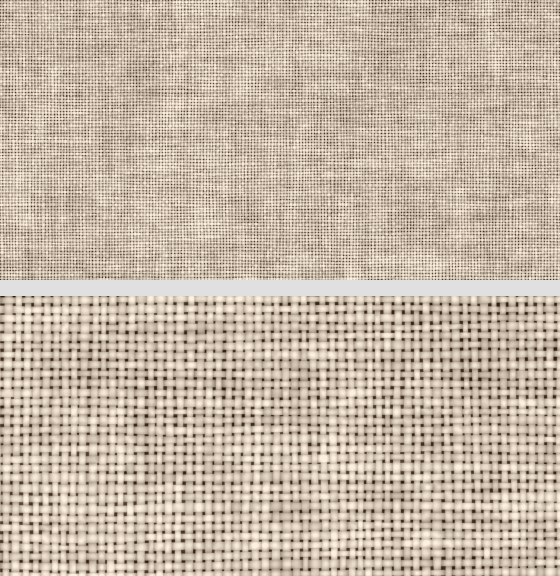
Top, the full canvas; bottom, a detail of the centre.
A Shadertoy shader for this texture:

```glsl
// Plain-woven natural linen with uneven threads, slubs and small dark gaps.

const vec3 GAP_BROWN = vec3(0.40, 0.33, 0.26);
const vec3 FLAX_CREAM = vec3(0.93, 0.88, 0.81);
const float PI = 3.14159265;
const float THREADS_PER_HEIGHT = 88.0;
const int SAMPLES = 3;

float hash(vec2 p) {
    vec3 q = fract(p.xyx * vec3(0.1031, 0.1030, 0.0973));
    q += dot(q, q.yzx + 33.33);
    return fract((q.x + q.y) * q.z);
}

// Smooth value noise, centred on zero.
float noise(vec2 p) {
    vec2 cell = floor(p);
    vec2 f = fract(p);
    f = f * f * (3.0 - 2.0 * f);
    float low = mix(hash(cell), hash(cell + vec2(1.0, 0.0)), f.x);
    float high = mix(hash(cell + vec2(0.0, 1.0)), hash(cell + 1.0), f.x);
    return mix(low, high, f.y) - 0.5;
}

// Half width of one thread, swelling and thinning along its length.
float threadWidth(float along, float id, float base, float variation) {
    return base + variation * noise(vec2(along * 0.24, id * 7.31));
}

// Brightness of a round yarn; height is +1 on top and -1 underneath.
float yarnTone(float across, float halfWidth, float height) {
    float bulge = 1.0 - pow(across / halfWidth, 2.0);
    return 0.62 + 0.30 * height + 0.25 * (max(bulge, 0.0) - 0.55);
}

float coverage(float across, float halfWidth) {
    return 1.0 - smoothstep(halfWidth - 0.06, halfWidth + 0.06, abs(across));
}

// Uneven spacing between threads, with only a slight bend along each one.
vec2 wander(vec2 p) {
    float dx = 0.5 * noise(p * vec2(0.12, 0.03)) + 0.30 * noise(p * vec2(0.7, 0.09) + 40.0);
    float dy = 0.5 * noise(p * vec2(0.03, 0.12) + 80.0) + 0.30 * noise(p * vec2(0.09, 0.7) + 120.0);
    return p + vec2(dx, dy);
}

// Interlaced threads, with the gap tone where neither one covers.
float weave(vec2 p) {
    vec2 id = floor(p);
    vec2 f = fract(p) - 0.5;
    float parity = mod(id.x + id.y, 2.0) * 2.0 - 1.0;
    float weftHeight = parity * cos(PI * f.x);
    float warpHeight = -parity * cos(PI * f.y);

    float weftWidth = threadWidth(p.x, id.y, 0.365, 0.17);
    float warpWidth = threadWidth(p.y, id.x + 300.0, 0.36, 0.16);
    float weftCover = coverage(f.y, weftWidth);
    float warpCover = coverage(f.x, warpWidth);

    float weftTone = yarnTone(f.y, weftWidth, weftHeight)
        + 0.20 * noise(vec2(p.x * 0.25, id.y * 3.7 + 50.0));
    float warpTone = yarnTone(f.x, warpWidth, warpHeight)
        + 0.17 * noise(vec2(id.x * 3.7 + 90.0, p.y * 0.25));

    float gapTone = -0.28;
    if (parity > 0.0) {
        return mix(mix(gapTone, warpTone, warpCover), weftTone, weftCover);
    }
    return mix(mix(gapTone, weftTone, weftCover), warpTone, warpCover);
}

// Broad mottling, sideways streaks, faint columns and fine fibres.
float clothVariation(vec2 uv, vec2 p) {
    float mottle = 0.11 * noise(uv * 4.5 + 11.0);
    float streaks = 0.17 * noise(uv * vec2(8.0, 48.0) + 23.0);
    float columns = 0.12 * noise(uv * vec2(36.0, 4.0) + 37.0);
    float fibres = 0.25 * noise(p * 1.9 + 61.0);
    return mottle + streaks + columns + fibres;
}

vec3 linen(vec2 uv) {
    vec2 p = wander(uv * THREADS_PER_HEIGHT);
    float tone = weave(p) + clothVariation(uv, p);
    return mix(GAP_BROWN, FLAX_CREAM, clamp(tone, -0.4, 1.12));
}

void mainImage(out vec4 fragColor, in vec2 fragCoord) {
    // Average a grid of samples to smooth the fine weave.
    vec3 colour = vec3(0.0);
    for (int j = 0; j < SAMPLES; j++) {
        for (int i = 0; i < SAMPLES; i++) {
            vec2 offset = (vec2(i, j) + 0.5) / float(SAMPLES) - 0.5;
            colour += linen((fragCoord + offset) / iResolution.y);
        }
    }
    fragColor = vec4(colour / float(SAMPLES * SAMPLES), 1.0);
}
```
